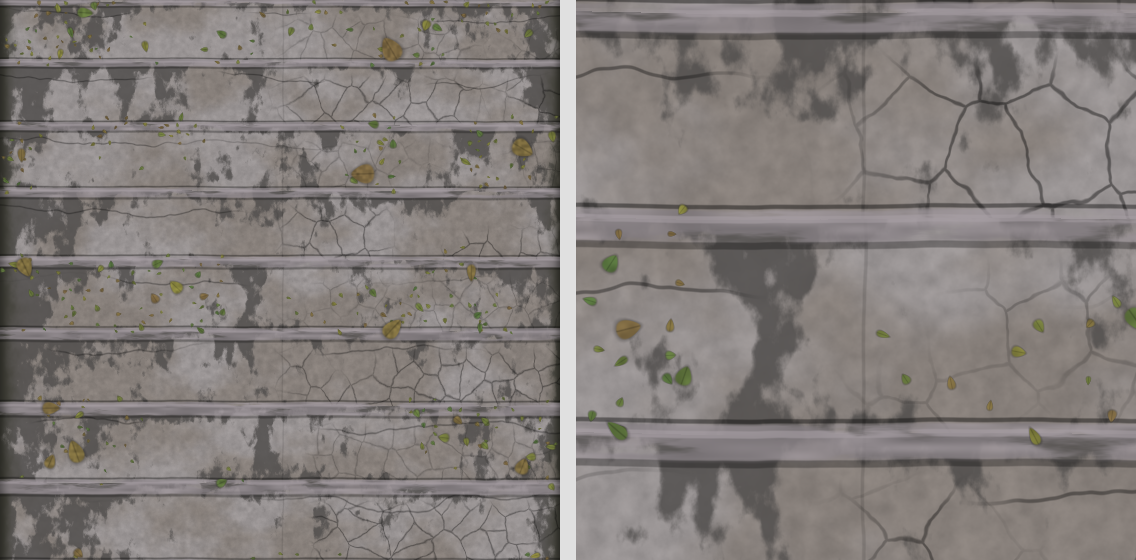
Left, the full canvas; right, a detail of the centre.
Give the GLSL for this texture, as a Shadertoy shader.

```glsl
// Weathered concrete stairs seen from the front: eight courses, taller toward the bottom.
// Each course has a pale lip, grime running down from it, and cracks on the right half.
// Fallen leaves are scattered by jittered grids and gather on every second course.

const vec3 PALE = vec3(0.60, 0.58, 0.58);
const vec3 WARM = vec3(0.53, 0.50, 0.48);
const vec3 GRIME = vec3(0.31, 0.30, 0.295);
const vec3 MOSS = vec3(0.22, 0.22, 0.18);
const vec3 LIP = vec3(0.60, 0.57, 0.59);
const vec3 TAN = vec3(0.47, 0.39, 0.25);
const vec3 OLIVE = vec3(0.53, 0.51, 0.24);
const vec3 GREEN = vec3(0.32, 0.44, 0.24);

float hash(vec2 p) {
    vec3 q = fract(p.xyx * vec3(0.1031, 0.1030, 0.0973));
    q += dot(q, q.yzx + 33.33);
    return fract((q.x + q.y) * q.z);
}

vec2 hash2(vec2 p) { return vec2(hash(p), hash(p + 57.3)); }

float noise(vec2 p) {
    vec2 i = floor(p), f = fract(p);
    f = f * f * (3.0 - 2.0 * f);
    return mix(mix(hash(i), hash(i + vec2(1, 0)), f.x),
               mix(hash(i + vec2(0, 1)), hash(i + vec2(1, 1)), f.x), f.y);
}

float fbm(vec2 p) {
    float sum = 0.0, amp = 0.5;
    for (int i = 0; i < 5; i++) {
        sum += amp * noise(p);
        p = mat2(1.6, 1.2, -1.2, 1.6) * p + 7.1;
        amp *= 0.5;
    }
    return sum / 0.97;
}

// Course coordinate: whole numbers are lips, counted from the top
float course(float y) {
    const float a = 0.0026, b = 0.1045;
    return (sqrt(max(b * b + 4.0 * a * (0.996 - y), 0.0)) - b) / (2.0 * a);
}

// Distance to the nearest border of jittered cells
float cellBorder(vec2 p) {
    vec2 base = floor(p), nearest = vec2(9.0);
    for (int k = 0; k < 9; k++) {
        vec2 c = base + vec2(k % 3 - 1, k / 3 - 1);
        vec2 r = c + hash2(c) - p;
        if (dot(r, r) < dot(nearest, nearest)) nearest = r;
    }
    float d = 9.0;
    for (int k = 0; k < 25; k++) {
        vec2 c = base + vec2(k % 5 - 2, k / 5 - 2);
        vec2 r = c + hash2(c) - p, side = r - nearest;
        if (dot(side, side) > 1e-4) d = min(d, dot(0.5 * (r + nearest), normalize(side)));
    }
    return d;
}

float stroke(float d, float width, float px) {
    return 1.0 - smoothstep(width - px, width + px, abs(d));
}

// One grid of leaves laid over col; tanShare is the part that has dried
vec3 leaves(vec3 col, vec2 p, float grid, float size, float chance, float tanShare, float px) {
    vec2 base = floor(p * grid);
    for (int k = 0; k < 9; k++) {
        vec2 c = base + vec2(k % 3 - 1, k / 3 - 1);
        vec2 rnd = hash2(c + grid), kind = hash2(c + grid * 3.0 + 11.0);
        vec2 centre = (c + 0.15 + 0.7 * rnd) / grid;
        float onTread = step(fract((course(centre.y) + 0.15) * 0.5), 0.6);
        float density = chance * onTread * smoothstep(0.25, 0.75, noise(centre * 9.0 + 3.0)) * 2.0;
        if (hash(c + grid * 5.0) > density) continue;
        float r = size * (0.65 + 0.6 * kind.x), angle = 6.283 * kind.y;
        vec2 q = mat2(cos(angle), -sin(angle), sin(angle), cos(angle)) * (p - centre);
        float plump = mix(0.45, 0.8, hash(c + 4.0)) * (1.0 - 0.4 * clamp(q.x / r, -1.0, 1.0));
        float d = (length(vec2(q.x, q.y / plump)) - r) * 0.7;
        vec3 fresh = mix(GREEN, OLIVE, rnd.x);
        vec3 tint = mix(fresh, mix(TAN, OLIVE, 0.4 * rnd.y), step(hash(c + 8.0), tanShare));
        tint *= 0.85 + 0.3 * noise(p * 180.0);
        tint *= 1.0 - 0.2 * stroke(q.y, r * 0.06, px);
        col *= 1.0 - 0.3 * (1.0 - smoothstep(-r * 0.1, r * 0.3, d));
        col = mix(col, tint, 1.0 - smoothstep(-px, px, d));
    }
    return col;
}

void mainImage(out vec4 fragColor, in vec2 fragCoord) {
    vec2 p = fragCoord / iResolution.xy;
    float px = 1.0 / iResolution.y;
    float k = course(p.y) + 0.04 * (fbm(vec2(p.x * 9.0, 2.0)) - 0.5);
    float row = floor(k), v = fract(k), riser = mod(row, 2.0);
    float lipRow = floor(k + 0.5), c = k - lipRow;
    float rightHalf = smoothstep(0.46, 0.56, p.x);

    // Bare concrete: cloudy, warmer on the right
    float cloud = fbm(p * vec2(9.0, 12.0) + row * 3.7);
    vec3 col = mix(WARM, PALE, smoothstep(0.3, 0.65, cloud - 0.08 * rightHalf));
    col *= 0.9 + 0.2 * fbm(p * 110.0);

    // Grime: hangs below lips, spreads on the left and around the middle seam
    float patches = fbm(p * vec2(26.0, 15.0) + row * 5.3) * 0.65 + fbm(p * vec2(85.0, 60.0)) * 0.35;
    float seam = exp(-pow((p.x - 0.48) / 0.045, 2.0));
    float sides = exp(-p.x * 24.0) + exp((p.x - 1.0) * 32.0);
    float bias = 0.30 * exp(-v * 4.5) + 0.09 * (1.0 - smoothstep(0.0, 0.5, p.x))
               + 0.07 * seam + 0.3 * sides + 0.05 * smoothstep(0.85, 1.0, v) - 0.17;
    bias += 0.22 * (noise(vec2(p.x * 7.0, row * 4.1)) - 0.5);
    col = mix(col, GRIME, 0.82 * smoothstep(0.46, 0.58, patches + bias));
    col = mix(col, MOSS, 0.75 * smoothstep(0.35, 0.95, sides + 0.6 * (patches - 0.5)));

    // Cracks: a net on the right, one long wandering line per course
    vec2 bent = p + 0.02 * (vec2(fbm(p * 22.0), fbm(p * 22.0 + 9.0)) - 0.5);
    float net = cellBorder(bent * vec2(23.0, 20.0)) / 23.0;
    float netMask = rightHalf * smoothstep(0.15, 0.4, v) * smoothstep(0.35, 0.6, noise(p * 8.0) + 0.25 * p.x);
    col *= 1.0 - (0.2 + 0.2 * riser) * netMask * stroke(net, 0.0009, px);
    float wander = v - 0.27 - 0.5 * (fbm(vec2(p.x * 7.0, row * 6.7)) - 0.5);
    col *= 1.0 - 0.35 * smoothstep(0.4, 0.6, noise(vec2(p.x * 6.0, row + 0.5))) * stroke(wander * 0.12, 0.001, px);
    col *= 1.0 - 0.12 * stroke(p.x - 0.505 - 0.006 * (cloud - 0.5), 0.001, px);

    // Lips: pale worn band, bright ridge, shadow lines on both sides
    float width = 0.05 + 0.011 * lipRow;
    float band = smoothstep(-0.055, -0.035, c) * (1.0 - smoothstep(width, width + 0.03, c));
    float wear = smoothstep(0.28, 0.55, fbm(p * vec2(16.0, 90.0)) + 0.08);
    col = mix(col, LIP * (0.82 + 0.25 * noise(p * vec2(30.0, 200.0))), 0.8 * band * wear);
    col = mix(col, LIP * 1.1, 0.55 * wear * stroke(c * 0.12, 0.002, px));
    col *= 1.0 - 0.4 * stroke((c + 0.06) * 0.12, 0.0012, px);
    col *= 1.0 - 0.28 * stroke((c - width - 0.03) * 0.12, 0.002, px);
    col *= 1.0 - 0.35 * smoothstep(0.6, 1.1, sides);

    // Leaves from crumbs to large dry ones
    col = leaves(col, p, 65.0, 0.0034, 0.14, 0.3, px);
    col = leaves(col, p, 26.0, 0.0075, 0.17, 0.15, px);
    col = leaves(col, p, 9.0, 0.0175, 0.26, 0.8, px);
    fragColor = vec4(col, 1.0);
}
```
